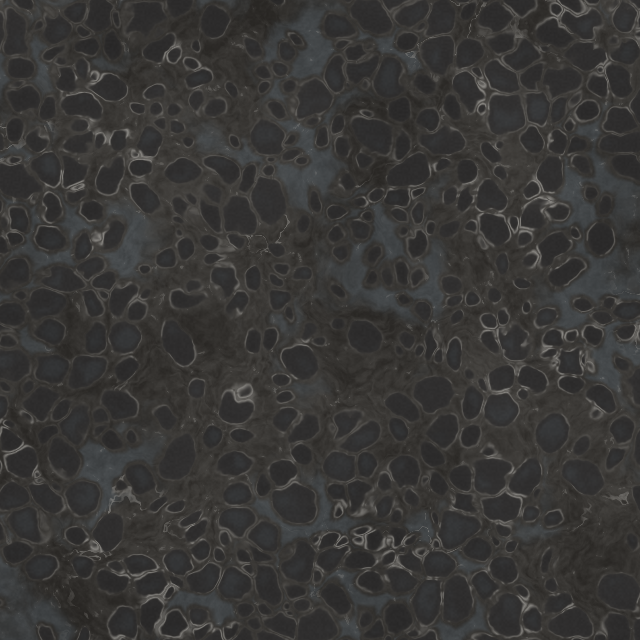
Write a Shadertoy shader that draws this texture.

```glsl
// Dark cellular tissue: packed, squeezed ellipses with broken pale rims,
// lying on warm folded fibres and smooth slate patches.
// Two jittered grids give the two nearest cells; their gap shapes the walls.
#define GRID 20.0
#define WARP 0.42
#define GAP 0.045
#define RIM_WIDTH 0.022
#define RIM_GAIN 0.82
#define CELL_DARK vec3(0.172, 0.168, 0.168)
#define CELL_SLATE vec3(0.205, 0.212, 0.218)
#define FIBRE_DARK vec3(0.170, 0.161, 0.150)
#define FIBRE_WARM vec3(0.248, 0.240, 0.228)
#define SLATE vec3(0.268, 0.284, 0.294)
#define RIM_PALE vec3(0.560, 0.552, 0.535)

float hash(vec2 p) {
    return fract(sin(dot(p, vec2(127.1, 311.7))) * 43758.5);
}

float noise(vec2 p) {
    vec2 i = floor(p), f = fract(p);
    f = f * f * (3.0 - 2.0 * f);
    return mix(mix(hash(i), hash(i + vec2(1, 0)), f.x),
               mix(hash(i + vec2(0, 1)), hash(i + vec2(1, 1)), f.x), f.y);
}

float fbm(vec2 p) {
    float sum = 0.0, amp = 0.5;
    for (int i = 0; i < 5; i++) {
        sum += amp * noise(p);
        p = mat2(1.6, 1.2, -1.2, 1.6) * p + 7.3;
        amp *= 0.5;
    }
    return sum / 0.969;
}

float smoothMax(float a, float b, float k) {
    float h = max(k - abs(a - b), 0.0) / k;
    return max(a, b) + h * h * k * 0.25;
}

// Updates near = (nearest, second nearest) ellipse distance and the nearest id
void scatterCells(vec2 p, float scale, vec2 radii, float share,
                  inout vec2 near, inout float id) {
    vec2 q = p * scale, base = floor(q);
    for (int y = -1; y <= 1; y++)
    for (int x = -1; x <= 1; x++) {
        vec2 c = base + vec2(x, y);
        float seed = hash(c + scale * 17.0);
        float open = smoothstep(0.52, 0.68, noise(c / scale * 0.24 + 4.0));
        if (hash(c + 51.3) > share * (1.0 - 0.65 * open)) continue;
        vec2 centre = c + 0.12 + 0.76 * vec2(hash(c + 3.7), hash(c + 9.1));
        float turn = 6.283 * hash(c + 23.9), stretch = 1.0 + 0.28 * hash(c + 5.5);
        vec2 r = mat2(cos(turn), sin(turn), -sin(turn), cos(turn)) * (q - centre);
        r *= vec2(stretch, 1.0 / stretch);
        float d = (length(r) - mix(radii.x, radii.y, seed)) / scale;
        if (d < near.x) {
            near = vec2(d, near.x);
            id = seed;
        } else {
            near.y = min(near.y, d);
        }
    }
}

void mainImage(out vec4 fragColor, in vec2 fragCoord) {
    vec2 uv = fragCoord / iResolution.y;
    vec2 p = uv * GRID;
    float pixel = GRID / iResolution.y;

    // Bend the plane so cells become uneven
    vec2 bend = vec2(fbm(p * 0.55), fbm(p * 0.55 + 31.0)) - 0.5;
    vec2 ripple = vec2(noise(p * 3.5), noise(p * 3.5 + 17.0)) - 0.5;
    vec2 w = p + bend * WARP * 2.0 + ripple * 0.08;

    // Cell field: negative inside, flattened where neighbours press
    vec2 near = vec2(0.6);
    float id = 0.0;
    scatterCells(w, 1.0, vec2(0.30, 0.66), 0.94, near, id);
    scatterCells(w + 5.4, 1.7, vec2(0.28, 0.52), 0.40, near, id);
    float d = smoothMax(near.x, (near.x - near.y) * 0.5 + GAP, 0.12);
    float inside = 1.0 - smoothstep(-pixel, pixel, d);

    // Fibrous ground with winding folds
    float cloud = fbm(uv * 5.0 + bend * 0.4);
    float flow = fbm(p * 0.42 + bend * 1.6 + 11.0);
    float fold = 0.5 + 0.5 * sin(flow * 60.0 + 3.0 * noise(p * 0.7));
    float fine = fbm(p * 5.0 + bend * 8.0);
    vec3 ground = mix(FIBRE_DARK, FIBRE_WARM,
                      clamp(0.28 + 0.32 * fold + 1.3 * (fine - 0.5) + 1.2 * (cloud - 0.5), 0.0, 1.0));
    float patches = smoothstep(0.43, 0.60, fbm(uv * 6.5 + 40.0 + bend * 0.5));
    patches *= smoothstep(0.03, 0.20, d);
    ground = mix(ground, SLATE * (0.86 + 0.28 * fine), patches * 0.9);
    ground = mix(ground, FIBRE_WARM, 0.45 * exp(-abs(d - 0.05) * 22.0));

    // Cell bodies, some with a slate heart and a warm inner margin
    float heart = smoothstep(0.03, 0.25, -d) * smoothstep(0.45, 0.7, fbm(p * 0.8 + id * 9.0));
    vec3 body = mix(CELL_DARK, CELL_SLATE, heart * 0.8) * (0.96 + 0.10 * id);
    body = mix(body, FIBRE_WARM, 0.50 * exp(-abs(d) * 24.0));
    vec3 col = mix(ground, body, inside);

    // Broken pale rims, stronger in some regions and where cells meet
    float region = smoothstep(0.36, 0.64, fbm(uv * 7.0 + 71.0));
    float broken = smoothstep(0.36, 0.68, noise(w * 2.6 + 13.0) * 0.65 + noise(w * 9.0) * 0.35);
    float line = 1.0 - smoothstep(RIM_WIDTH - pixel, RIM_WIDTH + pixel, abs(d - 0.012));
    float meet = 1.0 - smoothstep(0.04, 0.22, near.y);
    float rim = line * (0.10 + broken * (0.25 + 0.75 * region)) * (0.55 + 0.45 * meet);
    float web = (1.0 - inside) * meet * broken * region * smoothstep(0.5, 0.68, noise(p * 0.9 + 8.0));

    // Sparse long strands and short flecks across the ground
    float strand = 1.0 - smoothstep(0.003, 0.014, abs(flow - 0.5));
    strand *= smoothstep(0.52, 0.68, noise(uv * 6.0 + 25.0)) * (1.0 - inside) * fine;
    float fleck = smoothstep(0.74, 0.84, fine) * (1.0 - inside) * 0.35;
    col = mix(col, RIM_PALE, clamp(max(max(rim, web * 0.6), max(strand, fleck)) * RIM_GAIN, 0.0, 1.0));

    // Broad shading and fine grain
    col *= 0.90 + 0.22 * cloud;
    col += (noise(uv * 330.0) - 0.5) * 0.018;
    fragColor = vec4(clamp(col, 0.0, 1.0), 1.0);
}
```
